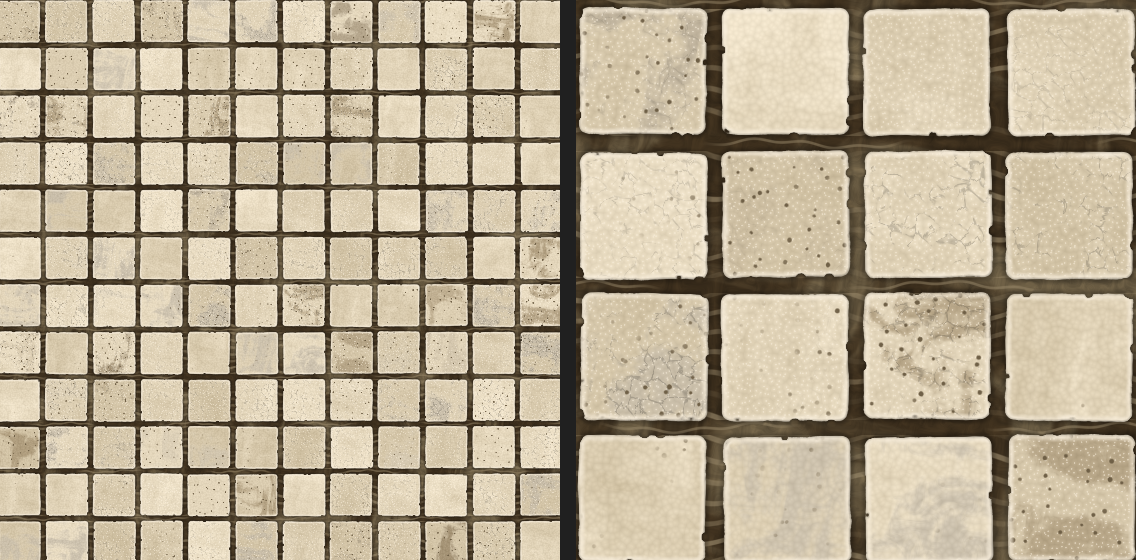
Left: the whole. Right: its middle third, enlarged.
Write a Shadertoy shader that draws this texture.

```glsl
// Tumbled travertine mosaic: cream stone squares on dark, thread-meshed joints.
#define COUNT vec2(11.80, 11.83)   // tiles across and down
#define OFFSET vec2(0.094, 0.045)  // part of a tile cut off at left and top
#define HALF_SIZE 0.446            // half a tile, in cells
#define CORNER 0.065               // corner radius
#define JITTER 0.012               // uneven laying
#define WEAR 0.007                 // waviness of tile edges
#define THREADS 7.0                // mesh threads per cell

const vec3 CREAM = vec3(0.93, 0.88, 0.78);
const vec3 SAND  = vec3(0.80, 0.74, 0.62);
const vec3 RIM   = vec3(0.97, 0.93, 0.86);
const vec3 GRAY  = vec3(0.75, 0.71, 0.64);
const vec3 BROWN = vec3(0.58, 0.50, 0.37);
const vec3 JOINT = vec3(0.22, 0.17, 0.105);
const vec3 GLUE  = vec3(0.38, 0.33, 0.24);
const vec3 FIBER = vec3(0.56, 0.50, 0.39);

vec2 hash2(vec2 p) {
    vec3 q = fract(p.xyx * vec3(0.1031, 0.1030, 0.0973));
    q += dot(q, q.yzx + 33.33);
    return fract((q.xx + q.yz) * q.zy);
}

// Distances to the nearest and second nearest cell points.
vec2 cellular(vec2 p) {
    vec2 base = floor(p), nearest = vec2(9.0);
    for (int y = -1; y <= 1; y++)
    for (int x = -1; x <= 1; x++) {
        vec2 cell = base + vec2(x, y);
        float d = length(cell + hash2(cell) - p);
        nearest = d < nearest.x ? vec2(d, nearest.x) : vec2(nearest.x, min(nearest.y, d));
    }
    return nearest;
}

// Warped, layered sines, about -1 to 1.
float clouds(vec2 p) {
    float sum = 0.0, amp = 0.6;
    for (int i = 0; i < 5; i++) {
        p = mat2(0.8, 0.6, -0.6, 0.8) * p * 1.6 + 1.3;
        p += 0.8 * sin(p.yx * 1.3);
        sum += amp * sin(p.x) * sin(p.y);
        amp *= 0.65;
    }
    return sum;
}

float roundedBox(vec2 p, float halfSize, float radius) {
    vec2 q = abs(p) - halfSize + radius;
    return length(max(q, 0.0)) + min(max(q.x, q.y), 0.0) - radius;
}

vec3 stone(vec2 local, vec2 id) {
    vec2 tone = hash2(id + 11.0), kind = hash2(id + 57.0);
    vec2 p = local + 40.0 * hash2(id + 91.0);
    float broad = clouds(p * 2.2), fine = clouds(p * 9.0 + 5.0);

    // Body tone, with gray or brown staining on a few tiles
    vec3 color = mix(SAND, CREAM, clamp(0.62 + 0.75 * (tone.x - 0.5) + 0.3 * broad + 0.16 * fine, 0.0, 1.1));
    float stain = smoothstep(-0.25, 0.65, broad + 0.35 * fine);
    color = mix(color, GRAY, 0.75 * stain * smoothstep(0.68, 0.95, kind.x));
    color = mix(color, BROWN, 0.7 * stain * smoothstep(0.8, 1.0, tone.y));

    // Fossil-like veins, flecks and fine grain
    vec2 vein = cellular(p * 9.0 + 0.35 * fine);
    float seam = 1.0 - smoothstep(0.0, 0.16, vein.y - vein.x);
    color *= 1.0 - 0.17 * seam * smoothstep(0.3, 0.9, kind.y) * smoothstep(-0.4, 0.5, fine + broad);
    vec2 grain = cellular(p * 25.0);
    color += 0.07 * (0.45 - grain.x);
    color = mix(color, RIM, 0.5 * (1.0 - smoothstep(0.08, 0.2, grain.x)) * step(0.4, kind.y));

    // Small open pits
    float pit = 1.0 - smoothstep(0.04, 0.12, cellular(p * 6.0 + 3.0).x + 0.04 * fine);
    return mix(color, BROWN * 0.75, pit * smoothstep(0.45, 0.9, tone.y + 0.3 * broad));
}

vec3 joint(vec2 p, vec2 local, float px) {
    vec3 color = mix(JOINT, GLUE, smoothstep(-0.25, 0.75, clouds(p * 1.7)));
    color *= 1.0 + 0.15 * clouds(p * 13.0);

    // Cross threads in the upright joints, one long strand in the level ones
    float upright = step(abs(local.y), HALF_SIZE);
    float row = p.y * THREADS + 0.25 * sin(p.x * 9.0 + p.y * 3.0);
    float cross = 1.0 - smoothstep(0.08, 0.12 + THREADS * px, abs(fract(row) - 0.5));
    float strength = hash2(vec2(floor(row), floor(p.x + 0.5))).x;
    color = mix(color, FIBER, 0.65 * cross * upright * strength);
    float level = abs(fract(p.y + 0.5) - 0.5 + 0.025 * sin(p.x * 5.0) + 0.012 * sin(p.x * 17.0));
    float strand = 1.0 - smoothstep(0.004, 0.008 + px, level);
    return mix(color, FIBER, 0.5 * strand * (1.0 - upright) * smoothstep(-0.2, 0.5, sin(p.x * 2.3 + floor(p.y + 0.5) * 4.0)));
}

void mainImage(out vec4 fragColor, in vec2 fragCoord) {
    vec2 uv = fragCoord / iResolution.xy;
    vec2 p = vec2(uv.x, 1.0 - uv.y) * COUNT + OFFSET;
    float px = COUNT.y / min(iResolution.x, iResolution.y);
    vec2 id = floor(p), local = fract(p) - 0.5;

    // Slightly shifted and turned tile with worn, chipped edges
    vec2 shift = hash2(id + 23.0) - 0.5;
    float turn = 0.025 * (hash2(id + 37.0).x - 0.5);
    vec2 tile = local - 2.0 * JITTER * shift;
    tile += turn * vec2(-tile.y, tile.x);
    float d = roundedBox(tile, HALF_SIZE, CORNER) + WEAR * clouds(p * 6.0);
    float chip = 1.0 - smoothstep(0.05, 0.2, cellular(p * 5.0 + 17.0).x);
    d += 0.03 * chip * smoothstep(-0.06, 0.0, d);

    // Pale tumbled rim, shaded toward the lower right
    vec3 color = stone(tile, id);
    float rim = smoothstep(-0.055, -0.018, d);
    color = mix(color, RIM, rim * (0.62 + 0.25 * clouds(p * 8.0)));
    color *= 1.0 - smoothstep(-0.02, 0.008, d) * (0.2 + 0.2 * smoothstep(-0.3, 0.5, tile.x + tile.y));

    vec3 ground = joint(p, local, px) * mix(0.8, 1.08, smoothstep(0.0, 0.045, d));
    color = mix(color, ground, smoothstep(-0.6 * px, 0.6 * px, d));
    fragColor = vec4(clamp(color, 0.0, 1.0), 1.0);
}
```
